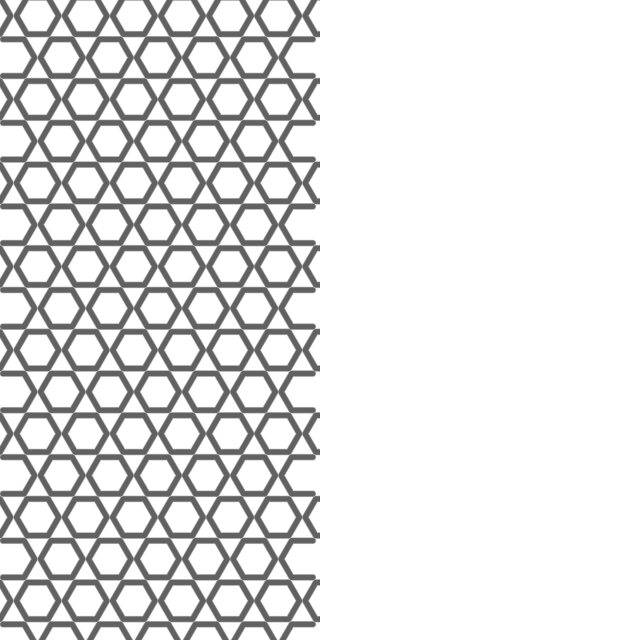
Reproduce this pattern procedurally as a Shadertoy shader.

```glsl
// Lattice of outlined hexagons that touch at their corners, filling the left half
// of a white canvas. Each pixel takes the least distance to the nearby outlines;
// alternate rows shift by half a period and end in hexagons without outer sides.

#define PERIOD 0.0752        // spacing of hexagons along a row
#define ROW_STEP 0.06529     // spacing of rows
#define FIRST_X 0.0211       // centre of the first hexagon in shifted rows
#define FIRST_Y 0.97526      // centre line of the top row
#define APOTHEM 0.02865      // hexagon centre to middle of a side
#define HALF_LINE 0.0046     // half the line width
#define SOFTNESS 0.0016      // half the width of the edge blend
#define PANEL_WIDTH 0.5      // right limit of the lattice
#define LAST_COLUMN 6.0      // last hexagon in shifted rows
#define LINE_COLOR vec3(0.38)
#define PAPER_COLOR vec3(1.0)

// Distance to a flat-topped hexagon outline; open ones keep only top and bottom
float hexOutline(vec2 p, bool isOpen) {
    const vec2 foldNormal = vec2(-0.866025, 0.5);
    float halfSide = APOTHEM * 0.57735;
    p = abs(p);
    if (!isOpen) p -= 2.0 * min(dot(foldNormal, p), 0.0) * foldNormal;
    p -= vec2(clamp(p.x, -halfSide, halfSide), APOTHEM);
    return length(p);
}

// Least distance to the outlines in the neighbouring rows and columns
float latticeDistance(vec2 uv) {
    float nearest = 1.0;
    float nearRow = floor((FIRST_Y - uv.y) / ROW_STEP + 0.5);
    for (int j = -1; j <= 1; j++) {
        float row = nearRow + float(j);
        bool shifted = mod(row, 2.0) > 0.5;
        float startX = FIRST_X + (shifted ? 0.0 : 0.5 * PERIOD);
        float nearColumn = floor((uv.x - startX) / PERIOD + 0.5);
        for (int i = -1; i <= 1; i++) {
            float column = nearColumn + float(i);
            if (shifted && (column < -0.5 || column > LAST_COLUMN + 0.5)) continue;
            vec2 center = vec2(startX + column * PERIOD, FIRST_Y - row * ROW_STEP);
            vec2 local = uv - center;

            // End hexagons of shifted rows lose their outward sides
            bool openLeft = column < 0.5 && local.x < 0.0;
            bool openRight = column > LAST_COLUMN - 0.5 && local.x > 0.0;
            bool isOpen = shifted && (openLeft || openRight);
            nearest = min(nearest, hexOutline(local, isOpen));
        }
    }
    return nearest;
}

void mainImage(out vec4 fragColor, in vec2 fragCoord) {
    vec2 uv = fragCoord / iResolution.y;
    float pixel = 1.0 / iResolution.y;
    float blend = max(SOFTNESS, 0.7 * pixel);

    // Line coverage, clipped to the panel
    float ink = 1.0 - smoothstep(-blend, blend, latticeDistance(uv) - HALF_LINE);
    ink *= clamp((PANEL_WIDTH - uv.x) / pixel + 0.5, 0.0, 1.0);

    fragColor = vec4(mix(PAPER_COLOR, LINE_COLOR, ink), 1.0);
}
```
